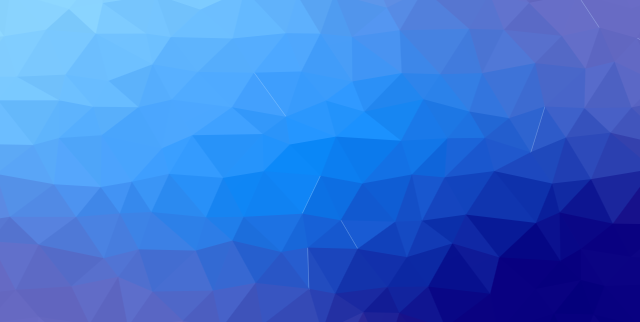
Give the GLSL for this background, as a WebGL 1 fragment shader.

```glsl
precision highp float;
// Low-poly field of triangles: pale sky to navy on the diagonal, violet in the other corners.

#define GRID vec2(14.0, 9.0)   // columns and rows of mesh cells
#define JITTER 0.31            // vertex displacement, in cells
#define HUE_SCATTER 0.035      // facet offset along the colour ramp
#define SHADE_SCATTER 0.035    // facet brightness variation
#define SEAM_SHARE 0.03        // share of facets with a bright seam
#define SEAM_GLOW 0.4          // strength of the bright seams

uniform vec2 u_resolution;

const vec3 PALE = vec3(0.54, 0.83, 1.00);
const vec3 SKY = vec3(0.26, 0.63, 1.00);
const vec3 AZURE = vec3(0.05, 0.54, 0.98);
const vec3 ROYAL = vec3(0.08, 0.34, 0.81);
const vec3 NAVY = vec3(0.03, 0.00, 0.50);
const vec3 VIOLET = vec3(0.40, 0.41, 0.76);

float hash(vec2 p) {
  return fract(sin(dot(p, vec2(127.1, 311.7))) * 43758.5453);
}

float ramp(float from, float to, float x) {
  return clamp((x - from) / (to - from), 0.0, 1.0);
}

// Smooth colour field; uv runs from the lower left, shift moves along the diagonal.
vec3 field(vec2 uv, float shift) {
  float along = 0.5 * (uv.x + 1.0 - uv.y) + shift;
  float across = abs(uv.x + uv.y - 1.0);
  vec3 col = mix(PALE, SKY, ramp(0.06, 0.36, along));
  col = mix(col, AZURE, ramp(0.36, 0.50, along));
  col = mix(col, ROYAL, ramp(0.50, 0.63, along));
  col = mix(col, NAVY, ramp(0.63, 0.83, along));
  float corner = across - 0.8 * max(0.5 - along, 0.0) - 0.25 * max(along - 0.5, 0.0);
  return mix(col, VIOLET, smoothstep(0.1, 0.9, corner));
}

// Mesh vertex: every other row is shifted by half a cell.
vec2 vertex(vec2 id) {
  vec2 offset = vec2(hash(id), hash(id + 47.3)) - 0.5;
  return id + vec2(0.5 * mod(id.y, 2.0), 0.0) + 2.0 * JITTER * offset;
}

// Signed distance to the line a-b, positive on its left.
float side(vec2 p, vec2 a, vec2 b) {
  vec2 e = b - a;
  vec2 d = p - a;
  return (e.x * d.y - e.y * d.x) / max(length(e), 0.001);
}

// Adds one counter-clockwise facet, weighted by its pixel coverage.
void addFacet(vec2 p, vec2 a, vec2 b, vec2 c, vec2 seed, float pixel, inout vec4 sum) {
  float seam = side(p, a, b);
  float inside = min(seam, min(side(p, b, c), side(p, c, a)));
  float cover = clamp(0.5 + inside / pixel, 0.0, 1.0);
  vec2 centre = (a + b + c) / (3.0 * GRID);
  float shift = HUE_SCATTER * (hash(seed + 11.7) - 0.5);
  vec3 col = field(centre, shift);
  col += SHADE_SCATTER * (hash(seed + 5.3) - 0.5);
  float hasSeam = step(1.0 - SEAM_SHARE, hash(seed + 23.9));
  float line = 1.0 - smoothstep(0.0, pixel, abs(seam));
  col = mix(col, vec3(0.75, 0.88, 1.0), SEAM_GLOW * hasSeam * line);
  sum += vec4(col, 1.0) * cover;
}

void main() {
  vec2 uv = gl_FragCoord.xy / u_resolution;
  vec2 p = uv * GRID;
  float pixel = GRID.y / u_resolution.y;
  vec4 sum = vec4(field(uv, 0.0), 1.0) * 0.001;

  // Split each nearby quad along its shorter diagonal.
  for (int j = -1; j <= 1; j++) {
    for (int i = -1; i <= 1; i++) {
      vec2 id = floor(p) + vec2(float(i), float(j));
      // Odd rows lean left, even rows lean right, so the quads stay joined.
      vec2 a = vertex(id);
      vec2 b = vertex(id + vec2(1.0, 0.0));
      vec2 c = vertex(id + vec2(1.0, 1.0));
      vec2 d = vertex(id + vec2(0.0, 1.0));
      if (distance(a, c) < distance(b, d)) {
        addFacet(p, c, a, b, id, pixel, sum);
        addFacet(p, a, c, d, id + 0.37, pixel, sum);
      } else {
        addFacet(p, b, d, a, id, pixel, sum);
        addFacet(p, d, b, c, id + 0.37, pixel, sum);
      }
    }
  }
  gl_FragColor = vec4(clamp(sum.rgb / sum.a, 0.0, 1.0), 1.0);
}
```
